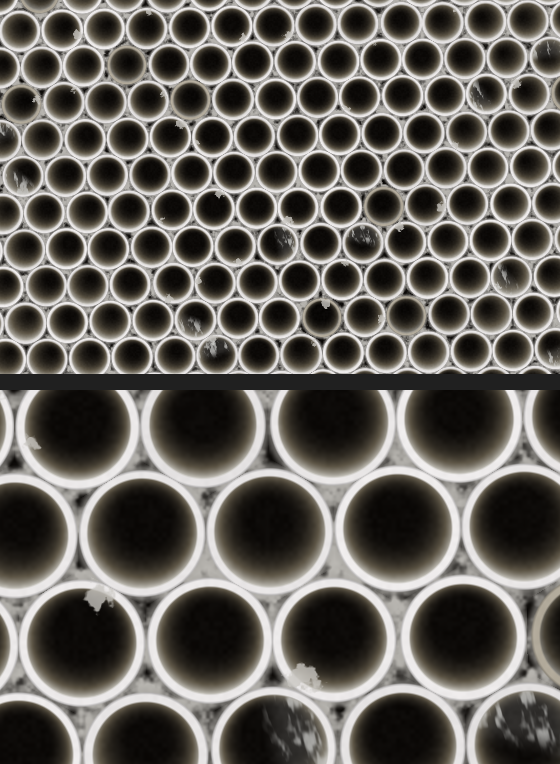
Top, the full canvas; bottom, a detail of the centre.
A Shadertoy shader for this pattern:

```glsl
// Lengths are fractions of the canvas height
const float SPACING = 0.1133;
const float ROW_PITCH = 0.0977;
const vec2  ORIGIN = vec2(0.693, 0.051);
const float TILT = 0.02;
const float JITTER = 0.0035;
const float OUTER_RADIUS = 0.0568;
const float WALL = 0.0078;
const float FALLOFF = 3.9;
const float RECESSED_SHARE = 0.06;
const float SCRAP_SHARE = 0.2;
const float FILM_SHARE = 0.06;
const vec3 RIM = vec3(0.92, 0.91, 0.91);
const vec3 TAN = vec3(0.70, 0.67, 0.61);
const vec3 DEEP = vec3(0.045, 0.036, 0.028);
const vec3 OLIVE = vec3(0.36, 0.33, 0.27);
const vec3 PALE = vec3(0.76, 0.75, 0.72);

float hash(vec2 p) {
    return fract(sin(dot(p, vec2(12.9898, 78.233))) * 43758.5);
}

float noise(vec2 p) {
    vec2 i = floor(p), f = fract(p);
    f = f * f * (3.0 - 2.0 * f);
    return mix(mix(hash(i), hash(i + vec2(1, 0)), f.x),
               mix(hash(i + vec2(0, 1)), hash(i + vec2(1, 1)), f.x), f.y);
}

float fbm(vec2 p) {
    return 0.55 * noise(p) + 0.3 * noise(p * 2.1 + 7.0) + 0.15 * noise(p * 4.3 + 3.0);
}

// Offset from the nearest pipe centre; id receives its column and row
vec2 nearestPipe(vec2 q, out vec2 id) {
    vec2 best = vec2(10.0);
    float baseRow = floor(q.y / ROW_PITCH + 0.5);
    for (int j = -1; j <= 1; j++) {
        float row = baseRow + float(j);
        float shift = 0.5 * mod(row, 2.0);
        float baseCol = floor(q.x / SPACING - shift + 0.5);
        for (int i = -1; i <= 1; i++) {
            vec2 cell = vec2(baseCol + float(i), row);
            vec2 centre = vec2((cell.x + shift) * SPACING, row * ROW_PITCH);
            centre += JITTER * (vec2(hash(cell), hash(cell + 31.7)) - 0.5);
            vec2 d = q - centre;
            if (dot(d, d) < dot(best, best)) {
                best = d;
                id = cell;
            }
        }
    }
    return best;
}

// Depth along a tube of unit mouth that vanishes at point far
float tubeDepth(vec2 p, vec2 far) {
    float a = 1.0 - dot(far, far);
    float b = 1.0 - dot(p, far);
    float c = max(1.0 - dot(p, p), 0.0);
    return (b - sqrt(max(b * b - a * c, 0.0))) / a;
}

vec3 boreColour(vec2 p, vec2 view, vec2 id) {
    vec2 far = vec2(-0.45 * view.x, 0.38 - 0.25 * view.y);
    far += 0.12 * (vec2(hash(id + 5.1), hash(id + 8.3)) - 0.5);
    float falloff = FALLOFF * mix(1.35, 0.75, smoothstep(0.1, 0.85, length(view)));
    falloff *= 0.8 + 0.4 * hash(id + 2.9);
    float light = exp(-falloff * tubeDepth(p, far)) * (0.85 - 0.25 * p.y);
    light = clamp(light - 0.05, 0.0, 1.0);
    return light < 0.45 ? mix(DEEP, OLIVE, light / 0.45)
                        : mix(OLIVE, PALE, (light - 0.45) / 0.55);
}

void mainImage(out vec4 fragColor, in vec2 fragCoord) {
    float px = 1.0 / iResolution.y;
    vec2 uv = fragCoord * px;
    vec2 view = uv - 0.5 * iResolution.xy * px;
    float c = cos(TILT), s = sin(TILT);
    vec2 q = mat2(c, -s, s, c) * (uv - ORIGIN);

    vec2 id;
    vec2 p = nearestPipe(q, id);
    float dist = length(p);
    float recessed = step(hash(id + 17.3), RECESSED_SHARE);
    float outer = OUTER_RADIUS * (1.0 - 0.05 * recessed - 0.025 * hash(id + 4.4));
    float bore = outer - WALL * (0.9 + 0.2 * hash(id + 6.6));

    // Gaps: dirt, loose film and the receding sides of pipes
    float dirt = fbm(uv * 70.0);
    vec3 col = mix(DEEP, vec3(0.72, 0.71, 0.69), smoothstep(0.25, 0.72, dirt));
    col = mix(col, vec3(0.66, 0.65, 0.63), 0.55 * smoothstep(0.008, 0.0, dist - outer));

    // Cut face of the pipe
    vec3 face = mix(RIM, TAN, recessed) * (0.96 + 0.06 * hash(id + 9.2));
    face *= 1.0 - 0.22 * smoothstep(outer - 0.0025, outer, dist);
    col = mix(col, face, smoothstep(px, -px, dist - outer));

    // Inside of the pipe
    vec2 mouth = p / bore;
    vec3 inside = boreColour(mouth, view, id) * (1.0 - 0.25 * recessed);
    float inHole = smoothstep(1.3 * px, -1.3 * px, dist - bore);
    col = mix(col, inside, inHole);

    // Torn scraps clinging to the rim
    float angle = 6.2832 * hash(id + 11.9);
    vec2 root = 0.92 * vec2(cos(angle), sin(angle));
    float size = 0.1 + 0.18 * hash(id + 13.1);
    float ragged = length(mouth - root) - size + 0.5 * (fbm(mouth * 6.0 + id * 3.7) - 0.5);
    float scrap = step(hash(id + 21.7), SCRAP_SHARE) * smoothstep(0.06, -0.06, ragged);
    col = mix(col, vec3(0.78, 0.77, 0.75), 0.8 * scrap);

    // Crumpled clear film over part of a mouth
    float creases = smoothstep(0.5, 0.75, fbm(vec2(mouth.x * 5.0 + mouth.y, mouth.y * 2.0) + id));
    float sheet = smoothstep(-0.2, 0.3, dot(mouth, root));
    float film = step(hash(id + 27.5), FILM_SHARE) * sheet * inHole;
    col = mix(col, vec3(0.80, 0.80, 0.79), film * (0.18 + 0.6 * creases));

    col += 0.025 * (noise(uv * 240.0) - 0.5);
    fragColor = vec4(clamp(col, 0.0, 1.0), 1.0);
}
```
